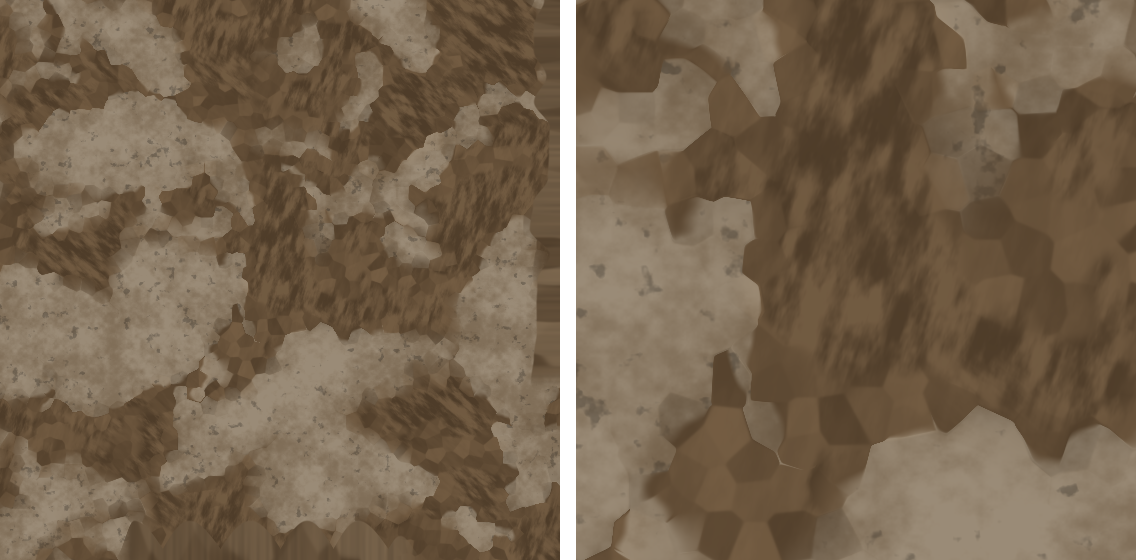
Left: the whole. Right: its middle third, enlarged.
Reproduce this texture procedurally as a WebGL 1 fragment shader.

```glsl
precision highp float;
// Weathered brown soil with pale bone-like shards, faceted rims and smeared borders.
uniform vec2 u_resolution;

const vec3 DARK_SOIL = vec3(0.305, 0.235, 0.16);
const vec3 WARM_SOIL = vec3(0.445, 0.355, 0.255);
const vec3 DULL_BONE = vec3(0.46, 0.385, 0.295);
const vec3 PALE_BONE = vec3(0.605, 0.545, 0.465);

float hash(vec2 p) {
  return fract(sin(dot(p, vec2(127.1, 311.7))) * 43758.5453);
}

vec2 hash2(vec2 p) {
  return vec2(hash(p), hash(p + 37.3));
}

float noise(vec2 p) {
  vec2 i = floor(p), f = fract(p);
  f = f * f * (3.0 - 2.0 * f);
  return mix(mix(hash(i), hash(i + vec2(1.0, 0.0)), f.x),
             mix(hash(i + vec2(0.0, 1.0)), hash(i + 1.0), f.x), f.y);
}

float fbm(vec2 p) {
  float sum = 0.0, amp = 0.5;
  for (int i = 0; i < 4; i++) {
    sum += amp * noise(p);
    p = p * 2.03 + 17.7;
    amp *= 0.5;
  }
  return sum / 0.9375;
}

vec2 rotate(vec2 p, float angle) {
  float c = cos(angle), s = sin(angle);
  return vec2(c * p.x - s * p.y, s * p.x + c * p.y);
}

// Voronoi facets with softened borders: xy = cell centre, z = random tone.
vec3 facets(vec2 p) {
  vec2 base = floor(p);
  vec4 sum = vec4(0.0);
  for (int j = -1; j <= 1; j++) {
    for (int i = -1; i <= 1; i++) {
      vec2 cell = base + vec2(float(i), float(j));
      vec2 centre = cell + hash2(cell);
      float weight = exp(-30.0 * distance(p, centre));
      sum += weight * vec4(centre, hash(cell + 71.9), 1.0);
    }
  }
  return sum.xyz / sum.w;
}

// Signed distance to scattered, bent and tapered shards.
float shards(vec2 p, float cells, float density, float seed) {
  p *= cells;
  vec2 base = floor(p);
  float nearest = 1.0;
  for (int j = -1; j <= 1; j++) {
    for (int i = -1; i <= 1; i++) {
      vec2 cell = base + vec2(float(i), float(j));
      vec2 place = hash2(cell + seed), form = hash2(cell + seed + 9.4);
      vec2 q = rotate(p - cell - 0.2 - 0.6 * place, 6.283 * form.x);
      q.y += (place.x - 0.5) * q.x * q.x;
      float halfLength = mix(0.22, 0.65, form.y);
      float taper = 1.0 + 0.45 * clamp(q.x / halfLength, -1.0, 1.0);
      float radius = mix(0.31, 0.11, form.y) * taper;
      q.x -= clamp(q.x, -halfLength, halfLength);
      float absent = step(density, hash(cell + seed + 5.1));
      nearest = min(nearest, length(q) - radius + absent * 2.0);
    }
  }
  return nearest / cells;
}

float boneDistance(vec2 p) {
  vec2 warp = vec2(fbm(p * 11.0), fbm(p * 11.0 + 53.0)) - 0.5;
  vec2 q = p + warp * 0.09;
  float d = min(shards(q, 3.6, 0.66, 3.0), shards(q, 10.0, 0.3, 21.0));
  return d + 0.025 * (fbm(p * 28.0 + 8.0) - 0.5);
}

// Fibres run in two crossing directions, blended by patches.
vec3 soilColor(vec2 p) {
  float steep = fbm(rotate(p, 0.3) * vec2(105.0, 36.0));
  float slanted = fbm(rotate(p, -0.85) * vec2(105.0, 36.0) + 31.0);
  float fibre = mix(steep, slanted, smoothstep(0.4, 0.6, noise(p * 7.0)));
  float tone = smoothstep(0.27, 0.75, fibre) + 0.4 * (fbm(p * 13.0) - 0.5);
  return mix(DARK_SOIL, WARM_SOIL, clamp(tone, 0.0, 1.0));
}

vec3 boneColor(vec2 p, float depth) {
  float mottle = 0.65 * fbm(p * 20.0) + 0.35 * fbm(p * 110.0);
  float tone = smoothstep(0.22, 0.72, mottle) * 0.75 + smoothstep(0.0, 0.04, depth) * 0.3;
  float pits = smoothstep(0.66, 0.8, fbm(p * 75.0 + 4.0));
  return mix(DULL_BONE, PALE_BONE, clamp(tone, 0.0, 1.0)) * (1.0 - 0.22 * pits);
}

vec3 smearColor(float tone, float streak) {
  return mix(DARK_SOIL, DULL_BONE * 1.08, tone) * (0.94 + 0.12 * streak);
}

void main() {
  vec2 p = gl_FragCoord.xy / u_resolution;
  vec3 facet = facets(p * 42.0);
  float d = boneDistance(mix(p, facet.xy / 42.0, 0.55));

  // Soil and bone, with crisp rims in places and worn rims elsewhere.
  float rim = mix(0.002, 0.018, smoothstep(0.45, 0.75, noise(p * 9.0 + 6.0)));
  float bone = 1.0 - smoothstep(-rim, rim, d);
  vec3 soil = soilColor(p);
  float chipped = (1.0 - smoothstep(0.008, 0.026, d)) * 0.75;
  chipped = max(chipped, 0.85 * smoothstep(0.52, 0.62, fbm(p * 10.0 + 14.0)));
  vec3 chips = mix(DARK_SOIL * 1.06, WARM_SOIL * 1.04, facet.z);
  soil = mix(soil, chips, chipped);
  vec3 shard = boneColor(p, -d);
  float chippedRim = 1.0 - smoothstep(0.004, 0.018, -d);
  shard *= 1.0 + 0.16 * chippedRim * (facet.z - 0.6);
  vec3 color = mix(soil, shard, bone);

  // Stretched bands on the right, fanned wedges at the bottom.
  float rightEdge = 0.945 + 0.04 * noise(vec2(p.y * 22.0, 2.0));
  float right = smoothstep(-0.002, 0.002, p.x - rightEdge) * smoothstep(0.3, 0.34, p.y);
  vec3 band = facets(vec2(p.x * 5.0, p.y * 24.0));
  color = mix(color, smearColor(band.z, noise(vec2(p.x * 8.0, p.y * 180.0))), right);
  float arch = 0.02 + 0.05 * abs(sin(p.x * 31.0 + noise(p * 6.0)));
  float span = smoothstep(0.2, 0.24, p.x) * (1.0 - smoothstep(0.7, 0.76, p.x));
  float bottom = (1.0 - smoothstep(-0.002, 0.002, p.y - arch * span)) * span;
  vec3 wedge = facets(vec2(p.x * 20.0, p.y * 6.0));
  color = mix(color, smearColor(wedge.z, noise(vec2(p.x * 180.0, p.y * 8.0))), bottom);

  gl_FragColor = vec4(color, 1.0);
}
```
